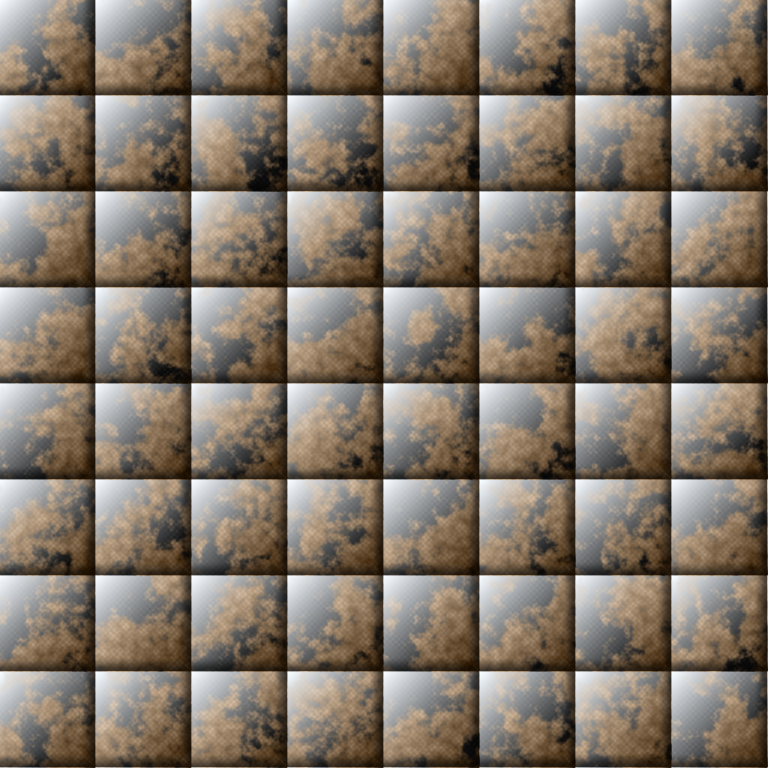
Give the GLSL for this pattern, as a Shadertoy shader.

```glsl
// Grid of bevelled metal tiles, lit from the upper left and weathered by rust.
#define TILES 8.0
#define PATCH_FREQ 16
#define GRAIN_FREQ 64
#define WEAVE_FREQ 128.0
#define WEAVE_DEPTH 0.035
#define GRAIN_DEPTH 0.13
#define RUST_SPREAD 0.9
#define GROOVE_START 0.84
#define GROOVE_SHADE 0.42
#define STEEL_TINT vec3(0.98, 1.0, 1.02)
#define RUST_TINT vec3(0.085, -0.015, -0.125)

const float TAU = 6.2831853;

// Unit gradient at a lattice point, wrapped to the given period
vec2 latticeGradient(ivec2 cell, int period) {
    uvec2 q = uvec2((cell + period) % period);
    uint h = q.x * 1597u + q.y * 51749u + uint(period) * 3571u;
    h = (h ^ (h >> 15)) * 73244475u;
    h = (h ^ (h >> 13)) * 19349663u;
    h ^= h >> 16;
    float angle = TAU * float(h & 65535u) / 65536.0;
    return vec2(cos(angle), sin(angle));
}

// Periodic gradient noise over the unit square
float gradientNoise(vec2 uv, int period) {
    vec2 p = uv * float(period);
    ivec2 i = ivec2(floor(p));
    vec2 f = fract(p);
    vec2 w = f * f * f * (f * (f * 6.0 - 15.0) + 10.0);
    float a = dot(latticeGradient(i, period), f);
    float b = dot(latticeGradient(i + ivec2(1, 0), period), f - vec2(1, 0));
    float c = dot(latticeGradient(i + ivec2(0, 1), period), f - vec2(0, 1));
    float d = dot(latticeGradient(i + ivec2(1, 1), period), f - vec2(1, 1));
    return mix(mix(a, b, w.x), mix(c, d, w.x), w.y);
}

float fbm(vec2 uv, int period, int octaves) {
    float sum = 0.0;
    float gain = 1.0;
    for (int i = 0; i < octaves; i++) {
        sum += gain * gradientNoise(uv, period);
        period *= 2;
        gain *= 0.55;
    }
    return sum;
}

void mainImage(out vec4 fragColor, in vec2 fragCoord) {
    vec2 uv = fragCoord / iResolution.xy;

    // Tile coordinates from the upper left, with a one-pixel smooth wrap
    vec2 tile = fract(vec2(uv.x, 1.0 - uv.y) * TILES);
    vec2 pixel = TILES / iResolution.xy;
    tile = min(tile, (1.0 - tile) / pixel);
    float slope = 0.5 * (tile.x + tile.y);
    float rim = max(tile.x, tile.y);

    // Weathering: broad clouds, fine grain and a diagonal weave
    float clouds = fbm(uv, PATCH_FREQ, 5);
    float grain = fbm(uv, GRAIN_FREQ, 3);
    float weave = cos(TAU * WEAVE_FREQ * uv.x) * cos(TAU * WEAVE_FREQ * uv.y);
    float rust = smoothstep(-0.3, 0.3,
        clouds + 0.25 * grain + RUST_SPREAD * (slope - 0.4));

    // Bare steel, darkest where no rust covers the shaded side
    float steelLight = 1.0 - 1.1 * slope - 0.12 * slope * (1.0 - rust);
    vec3 steel = STEEL_TINT * max(steelLight, 0.05);

    // Rust keeps the shaded side warmer and lighter
    float age = smoothstep(0.0, 0.45, slope);
    vec3 rusty = vec3(0.93 - 0.8 * slope) + RUST_TINT * age;
    rusty += GRAIN_DEPTH * age * grain;

    vec3 color = mix(steel, rusty, rust);
    color += WEAVE_DEPTH * weave * age * (0.6 + grain);

    // Shaded groove along the right and lower rims
    color *= mix(1.0, GROOVE_SHADE, smoothstep(GROOVE_START, 1.0, rim));
    fragColor = vec4(clamp(color, 0.0, 1.0), 1.0);
}
```
